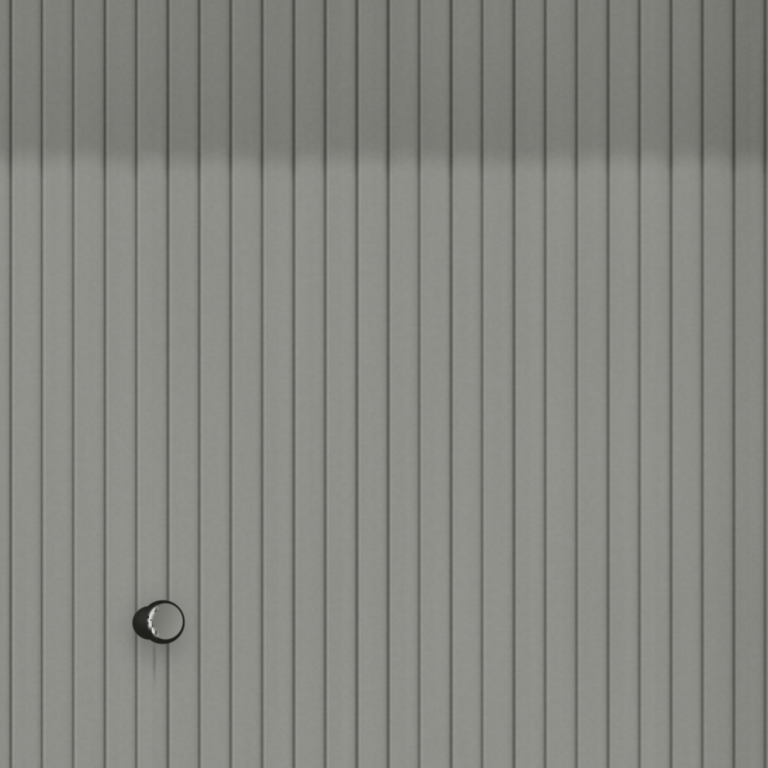
Write a three.js fragment shader that draws this texture.

```glsl
// Grey ribbed metal door: upright grooves at an even pitch, each with a dark
// core, a soft shoulder and a lit right lip. A soft shadow crosses the top,
// and a small round black-rimmed knob sits at the lower left.
varying vec2 vUv;

float hash(vec2 p) {
  p = fract(p * vec2(0.1031, 0.1137));
  p += dot(p, p.yx + 33.33);
  return fract((p.x + p.y) * p.x * 7.31);
}

float noise(vec2 p) {
  vec2 i = floor(p), f = fract(p);
  f = f * f * (3.0 - 2.0 * f);
  return mix(mix(hash(i), hash(i + vec2(1.0, 0.0)), f.x),
             mix(hash(i + vec2(0.0, 1.0)), hash(i + 1.0), f.x), f.y);
}

float bell(float d, float width) {
  return exp(-d * d / (width * width));
}

// Coverage of an ellipse with a smooth edge
float disc(vec2 p, vec2 center, vec2 radius) {
  float d = (length((p - center) / radius) - 1.0) * min(radius.x, radius.y);
  return 1.0 - smoothstep(-0.0016, 0.0016, d);
}

vec3 paintDoor(vec2 p) {
  // Nearest groove, with small differences in place, width and depth
  float pitch = 0.04096;
  float index = floor((p.x - 0.0135) / pitch + 0.5);
  float vary = hash(vec2(index + 3.0, 7.0));
  float d = p.x - 0.0135 - index * pitch - (vary - 0.5) * 0.001;
  float width = mix(0.0016, 0.0025, 0.5 * vary + 0.5 * p.x);
  float core = bell(d, width);
  float shoulder = bell(d + 0.001, 0.0048);
  float lip = bell(d - 0.0042, 0.0013) * mix(1.0, 0.5, p.x);

  // Flat ribs with faint vertical streaks and fine grain
  float light = 0.563;
  light += (hash(vec2(index, 19.0)) - 0.5) * 0.008;
  light += (noise(vec2(p.x * 160.0, p.y * 5.0)) - 0.5) * 0.008;
  light += (noise(p * 260.0) - 0.5) * 0.014;
  light += (noise(p * 5.0) - 0.5) * 0.01;
  light -= 0.035 * smoothstep(0.86, 1.0, p.x);

  // Overhead shadow whose lower edge wavers and sags in the grooves
  float edge = 0.788 - 0.012 * shoulder + 0.008 * (noise(vec2(p.x * 45.0, 2.0)) - 0.5);
  float shadow = smoothstep(edge - 0.016, edge + 0.026, p.y);
  light -= shadow * (0.076 - 0.012 * smoothstep(0.82, 1.0, p.y));

  light -= core * mix(0.125, 0.165, vary) + shoulder * 0.04;
  light += lip * 0.045;
  return vec3(light, light, light - 0.018);
}

vec3 addKnob(vec3 color, vec2 p) {
  vec2 q = p - vec2(0.206, 0.190);

  // Contact shadow and a faint stain running down
  color *= 1.0 - 0.22 * exp(-dot((q + vec2(0.002, 0.012)) / vec2(0.034, 0.036),
                                 (q + vec2(0.002, 0.012)) / vec2(0.034, 0.036)));
  color *= 1.0 - 0.16 * bell(q.x + 0.005, 0.002) * bell(q.y + 0.052, 0.024);

  // Black body, offset to the left, and its round rim
  float body = max(disc(q, vec2(-0.010, -0.001), vec2(0.0235, 0.022)),
                   disc(q, vec2(0.006, 0.0), vec2(0.0285, 0.0285)));
  vec3 black = vec3(0.12, 0.12, 0.11) + 0.07 * bell(length(q + vec2(0.018, -0.006)), 0.012);
  color = mix(color, black, body);

  // Polished face reflecting the grey door
  float face = disc(q, vec2(0.0095, 0.001), vec2(0.0225, 0.0235));
  float shine = 0.47 + 3.0 * q.x - 1.2 * q.y;
  color = mix(color, vec3(shine, shine, shine - 0.02), face);

  // Broken bright glint along the left of the face
  vec2 g = q - vec2(0.0095, 0.001);
  float arc = bell(length(g) - 0.0205, 0.003) * smoothstep(0.006, 0.017, -g.x);
  float sparkle = smoothstep(0.3, 0.7, noise(p * 270.0));
  color = mix(color, vec3(0.16), arc * (1.0 - sparkle) * 0.8);
  return mix(color, vec3(0.88, 0.88, 0.86), arc * sparkle * 0.9);
}

void main() {
  vec3 color = addKnob(paintDoor(vUv), vUv);
  gl_FragColor = vec4(clamp(color, 0.0, 1.0), 1.0);
}
```
